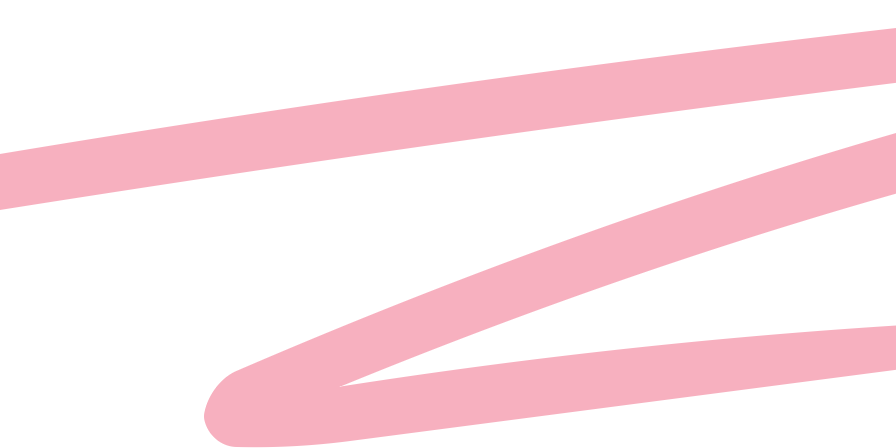
Give the GLSL for this background, as a WebGL 1 fragment shader.

```glsl
precision highp float;

uniform vec2 u_resolution;

const vec3 PAPER = vec3(1.0);
const vec3 PINK = vec3(0.969, 0.690, 0.749);

const float RIGHT = 2.0;  // canvas spans 2 x 1 units

// Edge heights at the start, middle and end of each span
const vec3 BAND_TOP = vec3(0.6563, 0.8099, 0.9375);
const vec3 BAND_BOTTOM = vec3(0.5313, 0.6815, 0.8151);
const vec3 HOOK_TOP = vec3(0.2135, 0.4811, 0.7031);
const vec3 GAP_TOP = vec3(0.1406, 0.3734, 0.5677);
const vec3 GAP_BOTTOM = vec3(0.1385, 0.2201, 0.2734);
const float HOOK_START = 0.625;
const float GAP_START = 0.7682;

// Rounded left end and underside of the hook
const float HOOK_LEFT = 0.4544;
const float HOOK_RADIUS = 0.0729;
const vec2 BASE_POINT = vec2(0.7813, 0.0156);
const float BASE_SLOPE = 0.1304;
const float BASE_CURL = 0.307;

// Approximate signed distance above a curve of given height and slope
float aboveCurve(float y, float height, float slope) {
  return (y - height) / sqrt(1.0 + slope * slope);
}

// Signed distance above the parabola through three evenly spaced heights
float aboveArc(vec2 p, float start, vec3 heights) {
  float halfSpan = 0.5 * (RIGHT - start);
  float s = (p.x - start) / halfSpan;
  float rise = heights.y - heights.x;
  float bend = 0.5 * (heights.z - 2.0 * heights.y + heights.x);
  float height = heights.x + s * rise + s * (s - 1.0) * bend;
  float slope = (rise + (2.0 * s - 1.0) * bend) / halfSpan;
  return aboveCurve(p.y, height, slope);
}

// Straight underside that curls up towards the rounded end
float aboveBase(vec2 p) {
  float dx = p.x - BASE_POINT.x;
  float curl = max(-dx, 0.0);
  float height = BASE_POINT.y + BASE_SLOPE * dx + BASE_CURL * curl * curl;
  return aboveCurve(p.y, height, BASE_SLOPE - 2.0 * BASE_CURL * curl);
}

float upperBand(vec2 p) {
  return max(aboveArc(p, 0.0, BAND_TOP), -aboveArc(p, 0.0, BAND_BOTTOM));
}

// Rounded outer shape with a sharp wedge removed
float hook(vec2 p) {
  vec3 sides = vec3(aboveArc(p, HOOK_START, HOOK_TOP), -aboveBase(p), HOOK_LEFT - p.x);
  sides += HOOK_RADIUS;
  float inside = min(max(sides.x, max(sides.y, sides.z)), 0.0);
  float outer = length(max(sides, 0.0)) + inside - HOOK_RADIUS;
  float gap = max(aboveArc(p, GAP_START, GAP_TOP), -aboveArc(p, GAP_START, GAP_BOTTOM));
  return max(outer, -gap);
}

void main() {
  vec2 p = gl_FragCoord.xy / u_resolution * vec2(RIGHT, 1.0);
  float pixel = 1.0 / u_resolution.y;

  float shape = min(upperBand(p), hook(p));
  float coverage = clamp(0.5 - shape / pixel, 0.0, 1.0);
  gl_FragColor = vec4(mix(PAPER, PINK, coverage), 1.0);
}
```
